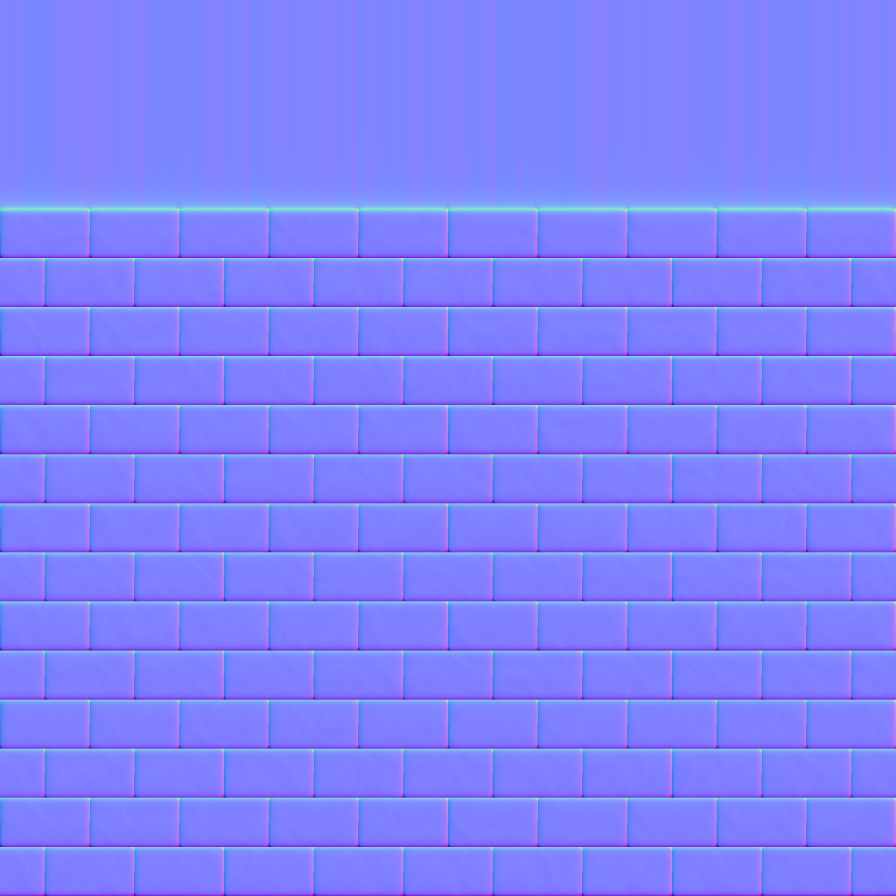
This texture map is drawn by a WebGL 1 fragment shader. Its source:

```glsl
precision highp float;

uniform vec2 u_resolution;

#define WALL_TOP 0.767
#define ROWS 14.0
#define COLUMNS 10.0
#define CORNER_RADIUS 0.0055
#define EDGE_WIDTH 0.0018
#define BEVEL_WIDTH 0.0060
#define EDGE_SLOPE 0.85
#define BEVEL_SLOPE 0.16
#define LEDGE_GLOW 0.0110
#define STREAK_SLOPE 0.030
#define GRAIN_SLOPE 0.022

// Sharp rim plus a soft shoulder, measured inward from an edge
vec2 bevel(vec2 depth) {
  return EDGE_SLOPE * exp(-depth / EDGE_WIDTH)
       + BEVEL_SLOPE * exp(-depth / BEVEL_WIDTH);
}

// Fine uneven surface from warped, layered sines
vec2 grain(vec2 p) {
  vec2 slope = vec2(0.0);
  float amplitude = 0.5;
  vec2 q = p * 90.0;
  for (int i = 0; i < 4; i++) {
    q += 1.3 * sin(q.yx * 0.73 + vec2(1.7, 4.1));
    slope += amplitude * vec2(0.6, 1.0) * cos(q.x * 0.8 + q.y * 1.6);
    q = mat2(1.3, 0.8, -0.8, 1.3) * q;
    amplitude *= 0.7;
  }
  return slope * GRAIN_SLOPE;
}

// Vertical streaks depend only on the horizontal position
float streaks(float x) {
  float sum = 0.0;
  float frequency = 71.0;
  for (int i = 0; i < 6; i++) {
    float phase = x * frequency + 2.4 * sin(x * frequency * 0.37 + float(i));
    sum += sin(phase) * (0.6 + 0.4 * sin(x * 23.0 + float(i) * 2.1));
    frequency *= 1.67;
  }
  return sum * STREAK_SLOPE;
}

vec2 brickSlope(vec2 p) {
  vec2 size = vec2(1.0 / COLUMNS, WALL_TOP / ROWS);
  float row = floor(p.y / size.y);
  float stagger = 0.5 * (1.0 - mod(row, 2.0));
  vec2 cell = vec2(p.x / size.x + stagger, p.y / size.y);
  vec2 local = (fract(cell) - 0.5) * size;
  vec2 side = sign(local);
  vec2 depth = 0.5 * size - abs(local);
  vec2 slope = side * bevel(depth) * vec2(0.75, 1.0);

  // Rounded corners open into small notches
  vec2 corner = max(CORNER_RADIUS - depth, 0.0);
  float outside = length(corner) - CORNER_RADIUS;
  float notch = smoothstep(-0.0006, 0.0008, outside);
  slope += side * notch * vec2(0.5, 1.3);

  // The top course has a brighter upper rim
  float topCourse = step(ROWS - 1.5, row) * step(0.0, local.y);
  slope.y += topCourse * 0.75 * exp(-depth.y / 0.0025);
  return slope + grain(p);
}

vec2 ledgeSlope(vec2 p) {
  float height = p.y - WALL_TOP;
  float seam = abs(fract(p.x * COLUMNS + 0.5) - 0.5) / COLUMNS;
  float rim = smoothstep(0.0, 0.006, seam) * exp(-height / 0.0018);
  float glow = 0.38 * exp(-height / LEDGE_GLOW);
  float streak = streaks(p.x);
  return vec2(streak, 0.035 - 0.35 * streak + glow + 0.7 * rim);
}

vec3 normalColor(vec2 p) {
  vec2 slope = p.y < WALL_TOP ? brickSlope(p) : ledgeSlope(p);
  return 0.5 + 0.5 * normalize(vec3(slope, 1.0));
}

void main() {
  // Average a small grid of samples to smooth the edges
  vec3 color = vec3(0.0);
  for (int j = 0; j < 3; j++) {
    for (int i = 0; i < 3; i++) {
      vec2 offset = (vec2(float(i), float(j)) - 1.0) / 3.0;
      color += normalColor((gl_FragCoord.xy + offset) / u_resolution);
    }
  }
  gl_FragColor = vec4(color / 9.0, 1.0);
}
```
